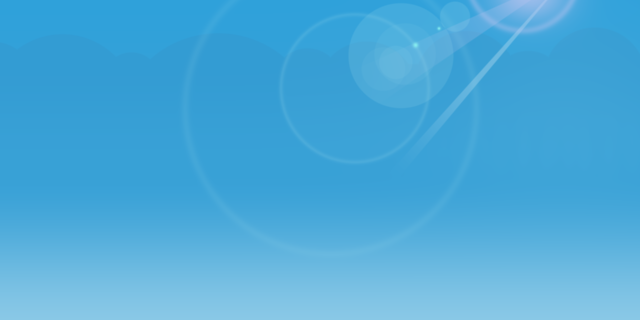
Give the GLSL for this background, as a Shadertoy shader.

```glsl
// Blue sky with a flat cloud bank, a pale horizon and a diagonal lens flare.
#define SKY_TOP vec3(0.185, 0.630, 0.855)
#define SKY_MID vec3(0.220, 0.630, 0.840)
#define SKY_LOW vec3(0.550, 0.790, 0.905)
#define CLOUD_SHADE vec3(0.200, 0.605, 0.820)
#define FLARE_TINT vec3(0.62, 0.86, 0.92)
#define SUN_TINT vec3(0.74, 0.77, 0.94)
#define SUN_POS vec2(1.66, 1.015)
#define CLOUD_BASE 0.80
#define RING_ALPHA 0.11

// Circles as centre x, centre y, radius, in units of canvas height
const vec3 CLOUDS[9] = vec3[9](
    vec3(-0.026, 0.732, 0.138), vec3(0.195, 0.661, 0.232),
    vec3(0.411, 0.747, 0.089), vec3(0.682, 0.578, 0.318),
    vec3(0.961, 0.742, 0.107), vec3(1.146, 0.714, 0.156),
    vec3(1.458, 0.742, 0.161), vec3(1.651, 0.724, 0.117),
    vec3(1.859, 0.753, 0.161));

// Flare discs as centre, radius, opacity
const vec4 DISCS[6] = vec4[6](
    vec4(1.253, 0.826, 0.164, 0.17), vec4(1.266, 0.831, 0.096, 0.08),
    vec4(1.237, 0.805, 0.052, 0.10), vec4(1.198, 0.784, 0.068, 0.07),
    vec4(1.422, 0.948, 0.047, 0.19), vec4(1.109, 0.724, 0.234, 0.035));

float pixelSize() { return 1.0 / iResolution.y; }

float fill(float dist) {
    return 1.0 - smoothstep(-pixelSize(), pixelSize(), dist);
}

float ring(vec2 p, vec2 centre, float radius, float width) {
    float d = (length(p - centre) - radius) / width;
    return exp(-d * d);
}

vec2 hashGradient(vec2 cell) {
    float angle = 6.2832 * fract(sin(dot(cell, vec2(127.1, 311.7))) * 4375.5);
    return vec2(cos(angle), sin(angle));
}

float gradientNoise(vec2 p) {
    vec2 i = floor(p), f = fract(p);
    vec2 u = f * f * (3.0 - 2.0 * f);
    vec2 e = vec2(1.0, 0.0);
    float a = dot(hashGradient(i), f);
    float b = dot(hashGradient(i + e.xy), f - e.xy);
    float c = dot(hashGradient(i + e.yx), f - e.yx);
    float d = dot(hashGradient(i + e.xx), f - e.xx);
    return mix(mix(a, b, u.x), mix(c, d, u.x), u.y);
}

vec3 skyAndClouds(vec2 p) {
    vec3 sky = mix(SKY_MID, SKY_TOP, smoothstep(0.6, 1.0, p.y));
    sky = mix(SKY_LOW, sky, smoothstep(-0.06, 0.46, p.y));
    float bank = p.y - CLOUD_BASE;
    for (int i = 0; i < 9; i++)
        bank = min(bank, length(p - CLOUDS[i].xy) - CLOUDS[i].z);
    float shade = fill(bank) * smoothstep(0.5, 0.82, p.y);
    return mix(sky, CLOUD_SHADE, shade * 0.8);
}

vec3 addHaze(vec3 col, vec2 p) {
    vec2 q = (p - vec2(1.76, 0.68)) / vec2(0.42, 0.34);
    float glow = exp(-dot(q, q));
    float streak = gradientNoise(vec2(p.x * 26.0, p.y * 4.0));
    float band = smoothstep(0.4, 0.5, p.y) * (1.0 - smoothstep(0.55, 0.7, p.y));
    return mix(col, FLARE_TINT, glow * (0.09 + 0.02 * streak * band));
}

// Narrow beam and broad wedge running down-left from the sun
vec3 addRays(vec3 col, vec2 p) {
    vec2 start = vec2(1.712, 1.006);
    vec2 dir = normalize(vec2(-0.43, -0.495));
    vec2 rel = p - start;
    float along = dot(rel, dir);
    float across = abs(dot(rel, vec2(-dir.y, dir.x)));
    float width = 0.003 + 0.018 * max(along, 0.0);
    float beam = fill(across - width) * step(0.0, along);
    beam *= 1.0 - smoothstep(0.25, 0.76, along);
    col = mix(col, vec3(0.70, 0.86, 0.94), beam * 0.42);

    dir = normalize(vec2(-0.86, -0.48));
    rel = p - SUN_POS;
    along = dot(rel, dir);
    across = abs(dot(rel, vec2(-dir.y, dir.x)));
    float wedge = fill(across - 0.012 - 0.09 * max(along, 0.0));
    wedge *= step(0.0, along) * (1.0 - smoothstep(0.05, 0.65, along));
    return mix(col, SUN_TINT, wedge * 0.28);
}

vec3 addFlare(vec3 col, vec2 p) {
    for (int i = 0; i < 6; i++) {
        vec4 disc = DISCS[i];
        col = mix(col, FLARE_TINT, disc.w * fill(length(p - disc.xy) - disc.z));
    }
    col = mix(col, FLARE_TINT, RING_ALPHA * ring(p, vec2(1.034, 0.661), 0.455, 0.013));
    col = mix(col, FLARE_TINT, RING_ALPHA * 1.3 * ring(p, vec2(1.109, 0.724), 0.231, 0.007));
    // Violet halo and glow round the sun
    col = mix(col, SUN_TINT, 0.38 * ring(p, vec2(1.633, 1.078), 0.174, 0.011));
    vec2 sunOffset = (p - SUN_POS) / vec2(0.12, 0.085);
    col = mix(col, SUN_TINT, 0.75 * exp(-dot(sunOffset, sunOffset)));
    // Small sparkles
    for (int i = 0; i < 2; i++) {
        float k = float(i);
        vec2 spark = mix(vec2(1.299, 0.859), vec2(1.372, 0.911), k);
        float d = length(p - spark) / mix(0.008, 0.005, k);
        col = mix(col, vec3(0.55, 0.97, 0.95), 0.8 * exp(-d * d));
    }
    return col;
}

void mainImage(out vec4 fragColor, in vec2 fragCoord) {
    vec2 p = fragCoord / iResolution.y;
    vec3 col = addHaze(skyAndClouds(p), p);
    fragColor = vec4(addFlare(addRays(col, p), p), 1.0);
}
```
